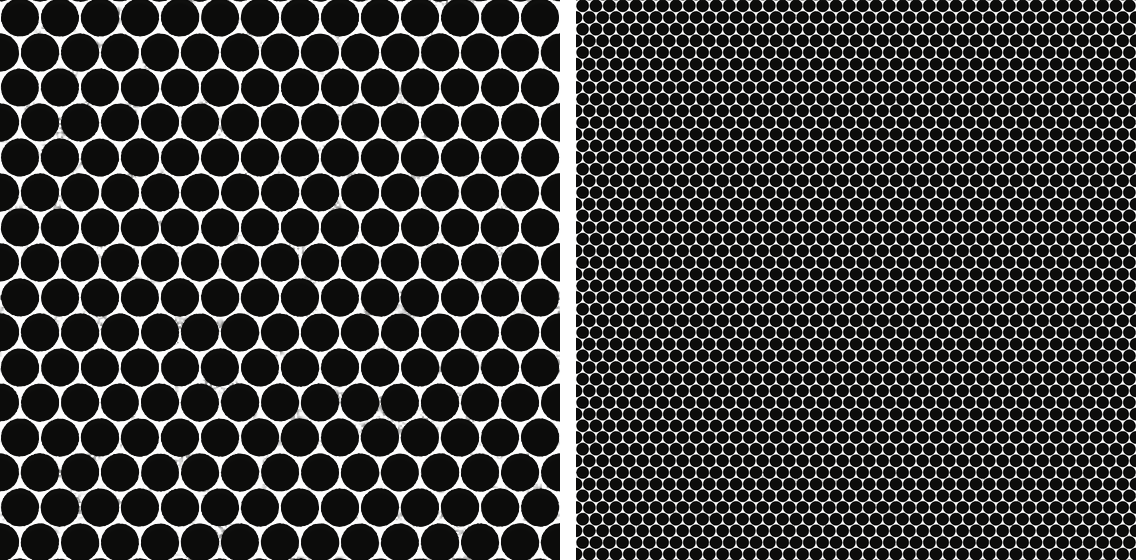
Left: one tile. Right: repeated 3 by 3.
Write a WebGL 2 fragment shader that draws this pattern.

```glsl
#version 300 es
precision highp float;
// Black penny-round tiles in staggered rows, set in white grout with sparse grey grime.

#define GRID vec2(14.0, 16.0)   // tiles across, rows down (rows must be even)
#define TILE_RADIUS 0.0340
#define RADIUS_VARIATION 0.0003
#define CENTRE_JITTER 0.0004
#define EDGE_ROUGHNESS 0.0009
#define GRIME_AMOUNT 0.65
#define TILE_COLOUR vec3(0.047, 0.047, 0.044)
#define GLAZE_COLOUR vec3(0.016, 0.018, 0.014)
#define GROUT_COLOUR vec3(0.992)
#define GRIME_COLOUR vec3(0.30, 0.30, 0.295)

uniform vec2 u_resolution;
out vec4 fragColour;

float hash(vec2 cell) {
    return fract(sin(dot(cell, vec2(12.9898, 78.233))) * 43758.547);
}

// Value noise that wraps after a whole number of cells.
float wrappedNoise(vec2 uv, float cells) {
    vec2 p = uv * cells;
    vec2 cell = floor(p);
    vec2 blend = smoothstep(0.0, 1.0, fract(p));
    vec2 lo = mod(cell, cells);
    vec2 hi = mod(cell + 1.0, cells);
    float bottom = mix(hash(lo), hash(vec2(hi.x, lo.y)), blend.x);
    float top = mix(hash(vec2(lo.x, hi.y)), hash(hi), blend.x);
    return mix(bottom, top, blend.y);
}

// Nearest tile: xy = offset from its centre, z = signed distance to its rim.
vec3 nearestTile(vec2 uv) {
    vec2 p = uv * GRID;
    vec3 nearest = vec3(0.0, 0.0, 1.0);
    for (int j = -1; j <= 1; j++) {
        float row = floor(p.y) + float(j);
        float stagger = 0.5 * mod(row, 2.0);
        float column = floor(p.x - stagger + 0.5);
        vec2 id = mod(vec2(column, row), GRID);
        vec2 jitter = vec2(hash(id + 3.1), hash(id + 7.7)) - 0.5;
        vec2 centre = vec2(column + stagger, row + 0.5) / GRID + CENTRE_JITTER * jitter;
        float radius = TILE_RADIUS + RADIUS_VARIATION * (hash(id + 11.3) - 0.5);
        vec2 offset = uv - centre;
        float rim = length(offset) - radius;
        if (rim < nearest.z) nearest = vec3(offset, rim);
    }
    return nearest;
}

void main() {
    vec2 uv = gl_FragCoord.xy / u_resolution;
    float pixel = 1.0 / min(u_resolution.x, u_resolution.y);
    vec3 tile = nearestTile(uv);
    float grain = wrappedNoise(uv, 320.0);
    float rim = tile.z + EDGE_ROUGHNESS * (grain - 0.5);

    // Grout: rare patches of fine speckle, denser beside the tiles.
    float patches = smoothstep(0.70, 0.92, wrappedNoise(uv + 0.37, 38.0));
    float speckle = smoothstep(0.35, 0.75, wrappedNoise(uv + 0.19, 256.0));
    float besideTile = 1.0 - 0.6 * smoothstep(0.0, 0.006, rim);
    vec3 grout = mix(GROUT_COLOUR, GRIME_COLOUR, GRIME_AMOUNT * patches * speckle * besideTile);

    // Tile: a faint glaze sheen just inside the upper rim.
    float sheen = smoothstep(-0.012, -0.005, tile.z) * (1.0 - smoothstep(-0.005, -0.001, tile.z));
    sheen *= smoothstep(0.0, TILE_RADIUS, tile.y);
    vec3 glaze = TILE_COLOUR + GLAZE_COLOUR * sheen;

    float groutMask = smoothstep(-0.6 * pixel, 0.6 * pixel, rim);
    fragColour = vec4(mix(glaze, grout, groutMask), 1.0);
}
```
